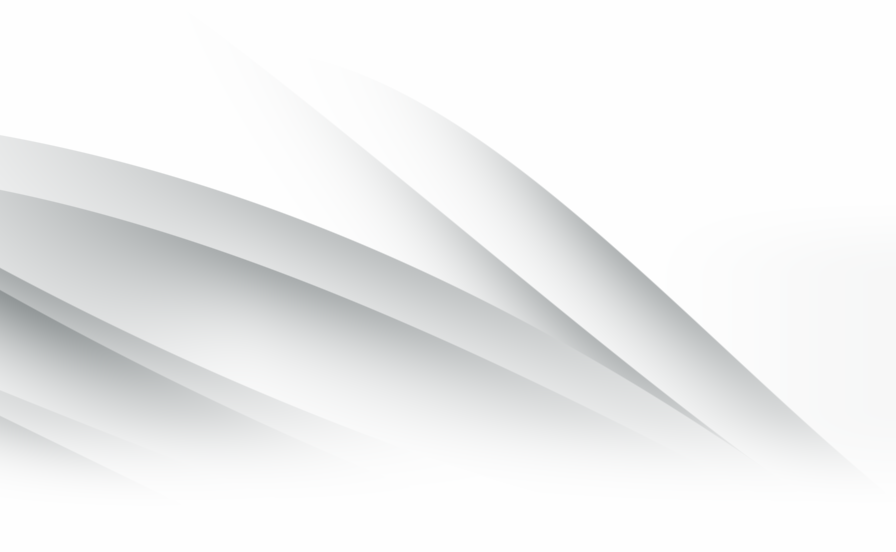
Give the GLSL for this background, as a Shadertoy shader.

```glsl
// Overlapping pale sheets with curved edges and soft grey shadows on white.

// Lays one sheet below a cubic edge, shaded darkest along that edge.
// edge:  cubic coefficients, constant first
// shade: peak darkness, its x position, spread to the left, spread to the right
// depth: shadow depth at the left side and further in
void addSheet(inout float ink, vec2 p, vec4 edge, vec4 shade, vec2 depth) {
    float x = p.x;
    float below = p.y - (edge.x + x * (edge.y + x * (edge.z + x * edge.w)));
    float cover = smoothstep(-0.75, 0.75, below / fwidth(below));

    float along = (x - shade.y) / (x < shade.y ? shade.z : shade.w);
    float reach = mix(depth.x, depth.y, smoothstep(0.0, 0.3, x));
    float falloff = exp(-pow(max(below, 0.0) / reach, 1.3));
    ink = mix(ink, shade.x * exp(-along * along) * falloff, cover);
}

void mainImage(out vec4 fragColor, in vec2 fragCoord) {
    // Canvas units, with y running down from the top
    vec2 p = fragCoord / iResolution.xy;
    p.y = 1.0 - p.y;

    // Faint haze on the right
    float ink = 0.028 * smoothstep(0.68, 1.0, p.x) * smoothstep(0.34, 0.5, p.y);

    // Two steep sheets at the back
    addSheet(ink, p, vec4(0.3266, -1.8883, 4.2007, -1.732),
             vec4(0.30, 0.71, 0.17, 0.21), vec2(0.12));
    addSheet(ink, p, vec4(-0.2129, 0.9865, 0.6702, -0.43),
             vec4(0.29, 0.66, 0.21, 0.18), vec2(0.11));

    // Two long arched sheets
    addSheet(ink, p, vec4(0.2447, 0.2943, 0.4842, 0.0),
             vec4(0.25, 0.42, 0.42, 0.36), vec2(0.30, 0.14));
    addSheet(ink, p, vec4(0.3439, 0.3267, 0.5448, -0.19),
             vec4(0.33, 0.29, 0.38, 0.38), vec2(0.28, 0.11));

    // Low sheets fanning out from the left
    addSheet(ink, p, vec4(0.4852, 0.8673, -0.3117, 0.0),
             vec4(0.33, 0.0, 1.0, 0.28), vec2(0.12, 0.10));
    addSheet(ink, p, vec4(0.5253, 0.9074, -0.28, 0.0),
             vec4(0.42, 0.0, 1.0, 0.25), vec2(0.12));
    addSheet(ink, p, vec4(0.7068, 0.658, -0.08, 0.0),
             vec4(0.14, 0.0, 1.0, 0.24), vec2(0.10));
    addSheet(ink, p, vec4(0.7532, 0.79, 0.0, 0.0),
             vec4(0.19, 0.0, 1.0, 0.20), vec2(0.09));

    // Fade to white at the foot, with a slightly cool grey
    ink *= 1.0 - smoothstep(0.74, 0.94, p.y);
    fragColor = vec4(0.997 - ink * vec3(1.03, 0.98, 0.97), 1.0);
}
```
